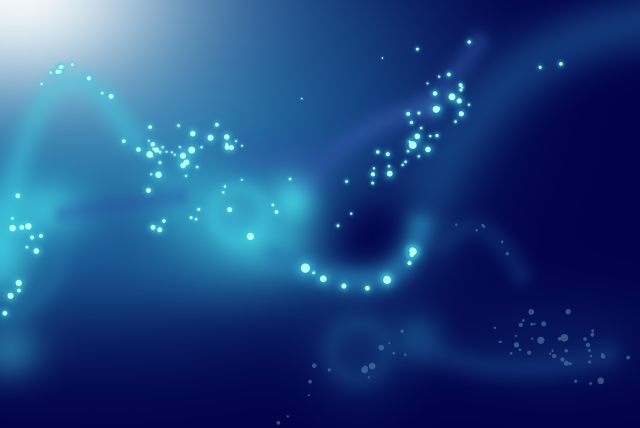
Reproduce this background procedurally as a Shadertoy shader.

```glsl
// Deep blue abstract backdrop: corner light, cyan mist, curling ribbons and scattered sparks.

const vec3 NAVY   = vec3(0.005, 0.005, 0.28);
const vec3 BLUE   = vec3(0.08, 0.27, 0.52);
const vec3 TEAL   = vec3(0.14, 0.49, 0.69);
const vec3 CYAN   = vec3(0.26, 0.82, 0.89);
const vec3 VIOLET = vec3(0.16, 0.32, 0.62);
const vec3 LIGHT  = vec3(0.95, 0.97, 0.98);
const vec3 SPARK  = vec3(0.70, 1.00, 0.97);
const vec3 DUST   = vec3(0.28, 0.48, 0.66);

// Three random values in 0..1 from one number
vec3 hash3(float n) {
    vec3 h = fract(n * vec3(0.1031, 0.1030, 0.0973));
    h += dot(h, h.yzx + 33.33);
    return fract((h.xxy + h.yzz) * h.zyx);
}

// Soft elliptical glow
float glow(vec2 p, vec2 center, vec2 radius) {
    vec2 d = (p - center) / radius;
    return exp(-dot(d, d));
}

// Soft circular ring
float ring(vec2 p, vec2 center, float radius, float width) {
    float d = (length(p - center) - radius) / width;
    return exp(-d * d);
}

vec2 bezier(vec2 a, vec2 b, vec2 c, float t) {
    return mix(mix(a, b, t), mix(b, c, t), t);
}

// Soft ribbon along a quadratic curve
float ribbon(vec2 p, vec2 a, vec2 b, vec2 c, float width) {
    float nearest = 1e3;
    vec2 start = a;
    for (int i = 1; i <= 16; i++) {
        vec2 end = bezier(a, b, c, float(i) / 16.0);
        vec2 along = end - start, d = p - start;
        d -= along * clamp(dot(d, along) / dot(along, along), 0.0, 1.0);
        nearest = min(nearest, dot(d, d));
        start = end;
    }
    return exp(-nearest / (width * width));
}

// Dots strewn around a curve: x is the core, y is the halo
vec2 sparks(vec2 p, vec2 a, vec2 b, vec2 c, vec2 spread, int count, float size, float seed) {
    vec2 sum = vec2(0.0);
    float soft = 0.7 / iResolution.y;
    for (int i = 0; i < count; i++) {
        vec3 h = hash3(seed + float(i) * 1.37);
        vec3 k = hash3(seed + float(i) * 2.11 + 71.0);
        vec2 pos = bezier(a, b, c, h.x) + (h.yz + k.xy - 1.0) * spread;
        float r = size * mix(0.28, 1.0, k.z * k.z);
        float d = length(p - pos);
        sum += vec2(1.0 - smoothstep(r - soft, r + soft, d), exp(-d * d / (r * r * 4.0)));
    }
    return min(sum, 1.0);
}

// Broad light and shade
vec3 backdrop(vec2 p) {
    vec2 d = (p - vec2(0.3, 0.75)) / vec2(0.78, 0.55);
    float field = dot(d, d);
    vec3 col = mix(NAVY, BLUE, exp(-field * field));
    col = mix(col, TEAL, 0.7 * glow(p, vec2(0.05, 1.0), vec2(0.55, 0.45)));
    col = mix(col, TEAL, 0.75 * glow(p, vec2(0.35, 0.7), vec2(0.36, 0.17)));
    col = mix(col, TEAL, 0.45 * glow(p, vec2(0.58, 0.37), vec2(0.32, 0.09)));
    col = mix(col, BLUE, 0.3 * glow(p, vec2(1.3, 0.2), vec2(0.27, 0.12)));
    return mix(col, LIGHT, glow(p, vec2(0.04, 1.02), vec2(0.4, 0.28)));
}

// Cyan mist on the left and in the centre
vec3 addMist(vec3 col, vec2 p) {
    col = mix(col, TEAL, 0.6 * glow(p, vec2(0.05, 0.52), vec2(0.24, 0.2)));
    col = mix(col, CYAN, 0.7 * glow(p, vec2(0.11, 0.51), vec2(0.09, 0.07)));
    col = mix(col, CYAN, 0.85 * glow(p, vec2(0.0, 0.42), vec2(0.08, 0.13)));
    col = mix(col, CYAN, 0.4 * glow(p, vec2(0.02, 0.18), vec2(0.08, 0.07)));
    col = mix(col, VIOLET, 0.6 * glow(p, vec2(0.65, 0.63), vec2(0.11, 0.05)));
    col = mix(col, CYAN, 0.35 * glow(p, vec2(0.42, 0.53), vec2(0.1, 0.1)));
    col = mix(col, CYAN, 0.6 * glow(p, vec2(0.55, 0.49), vec2(0.14, 0.11)));
    col = mix(col, CYAN, 0.6 * glow(p, vec2(0.62, 0.43), vec2(0.1, 0.06)));
    col = mix(col, CYAN, 0.35 * ring(p, vec2(0.56, 0.5), 0.06, 0.025));
    col = mix(col, BLUE, 0.5 * glow(p, vec2(0.84, 0.19), vec2(0.12, 0.14)));
    col = mix(col, TEAL, 0.18 * ring(p, vec2(0.84, 0.18), 0.065, 0.03));
    return mix(col, TEAL, 0.4 * glow(p, vec2(0.98, 0.21), vec2(0.06, 0.06)));
}

// Curling ribbons around the dark hollow
vec3 addRibbons(vec3 col, vec2 p) {
    col = mix(col, BLUE, 0.75 * ribbon(p, vec2(1.52, 0.95), vec2(1.15, 0.9), vec2(0.98, 0.5), 0.075));
    vec2 q = p - vec2(0.87, 0.45);
    col = mix(col, NAVY, 0.85 * glow(vec2(q.x + q.y, q.y - q.x), vec2(0.0), vec2(0.16, 0.11)));
    col = mix(col, VIOLET, 0.75 * ribbon(p, vec2(0.7, 0.55), vec2(0.8, 0.7), vec2(1.0, 0.75), 0.03));
    col = mix(col, VIOLET, 0.5 * ribbon(p, vec2(1.0, 0.75), vec2(1.05, 0.8), vec2(1.12, 0.9), 0.028));
    col = mix(col, TEAL, 0.75 * ribbon(p, vec2(0.65, 0.4), vec2(0.94, 0.26), vec2(0.985, 0.47), 0.035));
    col = mix(col, CYAN, 0.85 * glow(p, vec2(0.685, 0.53), vec2(0.055, 0.06)));
    col = mix(col, CYAN, 0.4 * ribbon(p, vec2(0.02, 0.51), vec2(0.115, 1.0), vec2(0.31, 0.68), 0.035));
    col = mix(col, VIOLET, 0.4 * ribbon(p, vec2(0.15, 0.5), vec2(0.25, 0.52), vec2(0.42, 0.54), 0.025));
    col = mix(col, TEAL, 0.3 * ribbon(p, vec2(0.14, 0.44), vec2(0.15, 0.3), vec2(0.0, 0.26), 0.03));
    col = mix(col, BLUE, 0.35 * ribbon(p, vec2(1.04, 0.43), vec2(1.13, 0.53), vec2(1.22, 0.36), 0.03));
    return mix(col, BLUE, 0.45 * ribbon(p, vec2(0.98, 0.2), vec2(1.15, 0.1), vec2(1.42, 0.17), 0.035));
}

void mainImage(out vec4 fragColor, in vec2 fragCoord) {
    vec2 p = fragCoord / iResolution.xy * vec2(1.5, 1.0);
    vec3 col = addRibbons(addMist(backdrop(p), p), p);

    // Bright sparks: left arc, left edge, centre, loop and diagonal trail
    vec2 s = sparks(p, vec2(0.04, 0.66), vec2(0.1, 0.95), vec2(0.25, 0.77), vec2(0.02), 10, 0.010, 3.0);
    s += sparks(p, vec2(0.01, 0.52), vec2(0.16, 0.42), vec2(0.0, 0.25), vec2(0.05), 13, 0.009, 19.0);
    s += sparks(p, vec2(0.32, 0.63), vec2(0.44, 0.64), vec2(0.54, 0.66), vec2(0.13, 0.09), 38, 0.008, 41.0);
    s += sparks(p, vec2(0.36, 0.46), vec2(0.56, 0.5), vec2(0.82, 0.55), vec2(0.08), 16, 0.009, 67.0);
    s += sparks(p, vec2(0.7, 0.39), vec2(0.94, 0.24), vec2(0.98, 0.47), vec2(0.015), 11, 0.011, 83.0);
    s += sparks(p, vec2(0.9, 0.6), vec2(1.0, 0.68), vec2(1.1, 0.78), vec2(0.07), 32, 0.009, 101.0);
    s += sparks(p, vec2(0.5, 0.74), vec2(1.0, 0.8), vec2(1.48, 0.93), vec2(0.1), 10, 0.005, 127.0);
    s = min(s, 1.0);
    col = mix(col, CYAN, 0.55 * s.y);
    col = mix(col, SPARK, s.x);

    // Faint dust at the lower right
    vec2 f = sparks(p, vec2(1.05, 0.45), vec2(1.14, 0.52), vec2(1.2, 0.38), vec2(0.02), 6, 0.010, 149.0);
    f += sparks(p, vec2(1.14, 0.22), vec2(1.33, 0.2), vec2(1.46, 0.16), vec2(0.1, 0.09), 42, 0.009, 163.0);
    f += sparks(p, vec2(0.66, 0.06), vec2(0.78, 0.14), vec2(0.93, 0.19), vec2(0.07), 15, 0.008, 181.0);
    col = mix(col, DUST, 0.65 * min(f.x, 1.0));
    fragColor = vec4(col, 1.0);
}
```
